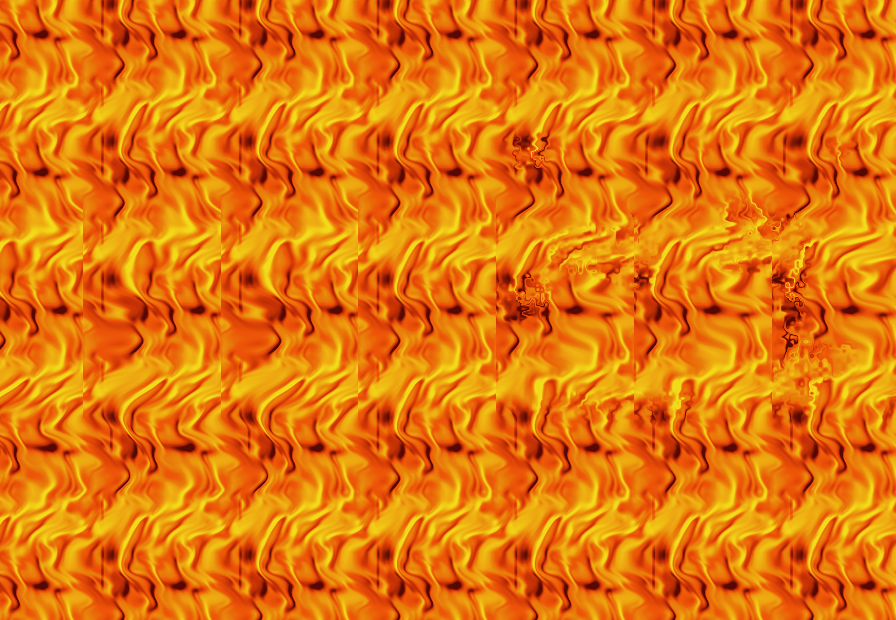
Give the GLSL for this pattern, as a WebGL 1 fragment shader.

```glsl
precision highp float;
uniform vec2 u_resolution;

// Lengths are fractions of the canvas width
const float PERIOD = 0.1538;
const vec2 TILE_ORIGIN = vec2(0.4219, 0.4844);
const float STRIP_LEFT = 0.40;
const float TAU = 6.2831853;

float hash(vec2 p) {
  return fract(sin(dot(p, vec2(127.1, 311.7))) * 43758.5453);
}

// Value noise that repeats after wrap cells
float noise(vec2 p, vec2 wrap, float seed) {
  vec2 i = floor(p);
  vec2 f = fract(p);
  f = f * f * (3.0 - 2.0 * f);
  vec2 a = mod(i, wrap) + seed;
  vec2 b = mod(i + 1.0, wrap) + seed;
  return mix(mix(hash(a), hash(vec2(b.x, a.y)), f.x),
             mix(hash(vec2(a.x, b.y)), hash(b), f.x), f.y);
}

float tileNoise(vec2 t, vec2 cells, float seed) {
  return noise(t * cells, cells, seed);
}

// Soft spot, 1 at its centre, wrapping around the tile
float spot(vec2 t, vec2 centre, vec2 radius) {
  vec2 d = (fract(t - centre + 0.5) - 0.5) / radius;
  return exp(-dot(d, d));
}

float mound(vec2 p, vec2 centre, vec2 radius) {
  vec2 d = p - centre;
  d.x -= 0.25 * d.y;
  return 1.0 - smoothstep(0.65, 1.0, length(d / radius));
}

// Relief that shortens the spacing between neighbouring repeats
float relief(vec2 p) {
  float body = 0.021 * mound(p, vec2(0.475, 0.345), vec2(0.135, 0.135));
  float upper = 0.008 * mound(p, vec2(0.60, 0.50), vec2(0.07, 0.075));
  float lower = 0.010 * mound(p, vec2(0.33, 0.18), vec2(0.075, 0.05));
  return max(body, max(upper, lower));
}

// Steps from repeat to repeat until inside the central strip
float stripPosition(vec2 p) {
  float x = p.x;
  for (int i = 0; i < 5; i++) {
    if (x < STRIP_LEFT) {
      x += PERIOD - relief(vec2(x + 0.5 * PERIOD, p.y));
    } else if (x > STRIP_LEFT + PERIOD) {
      x -= PERIOD - relief(vec2(x - 0.5 * PERIOD, p.y));
    }
  }
  return x;
}

// Wavy strands, leaning right as they rise
float strands(vec2 t) {
  t.x -= 0.10 * sin(TAU * (t.y - 0.55));
  vec2 warp = vec2(tileNoise(t, vec2(7.0, 9.0), 3.0),
                   tileNoise(t, vec2(8.0, 5.0), 17.0)) - 0.5;
  t += warp * vec2(0.16, 0.14);
  return 0.75 * tileNoise(t, vec2(13.0, 6.0), 31.0)
       + 0.25 * tileNoise(t, vec2(22.0, 11.0), 47.0);
}

float flameHeat(vec2 t) {
  float n = strands(t);
  float slope = n - strands(t + vec2(0.026, -0.014));
  float heat = 0.50 + 0.17 * sin(13.0 * n) + 0.85 * slope;
  heat += 0.22 * (tileNoise(t, vec2(4.0, 4.0), 61.0) - 0.5);
  heat += 0.07 * cos(TAU * (t.y - 0.6));

  // Embers
  float ember = spot(t, vec2(0.56, 0.10), vec2(0.055, 0.035))
              + spot(t, vec2(0.71, 0.07), vec2(0.06, 0.03))
              + spot(t, vec2(0.08, 0.33), vec2(0.05, 0.11))
              + 0.8 * spot(t, vec2(0.05, 0.84), vec2(0.07, 0.04));
  heat -= ember * (0.18 + 0.45 * n);
  heat -= 0.10 * spot(t, vec2(0.25, 0.08), vec2(0.20, 0.12));

  // Broken upright seam
  float seamDistance = abs(fract(t.x + 0.5) - 0.5);
  float seam = 1.0 - smoothstep(0.004, 0.016, seamDistance);
  return heat - 0.22 * seam * smoothstep(0.35, 0.6, tileNoise(t, vec2(1.0, 6.0), 73.0));
}

vec3 flameColour(float heat) {
  vec3 c = mix(vec3(0.34, 0.03, 0.01), vec3(0.79, 0.20, 0.02), smoothstep(0.0, 0.25, heat));
  c = mix(c, vec3(0.93, 0.33, 0.03), smoothstep(0.22, 0.40, heat));
  c = mix(c, vec3(0.91, 0.48, 0.04), smoothstep(0.38, 0.55, heat));
  c = mix(c, vec3(0.93, 0.63, 0.06), smoothstep(0.53, 0.70, heat));
  return mix(c, vec3(0.95, 0.86, 0.10), smoothstep(0.66, 0.92, heat));
}

// Grainy patches to the right of the relief
float wear(vec2 p) {
  float patches = smoothstep(0.58, 0.76, noise(p * 17.0, vec2(64.0), 83.0));
  float band = smoothstep(0.20, 0.27, p.y) * (1.0 - smoothstep(0.50, 0.57, p.y));
  return patches * band * smoothstep(0.53, 0.60, p.x);
}

void main() {
  vec2 p = gl_FragCoord.xy / u_resolution.x;
  vec2 t = (vec2(stripPosition(p), p.y) - TILE_ORIGIN) / PERIOD;
  float grain = noise(p * 190.0, vec2(512.0), 97.0) - 0.5;
  float worn = wear(p);
  t += worn * grain * vec2(0.14, 0.06);
  float heat = flameHeat(fract(t)) - worn * (0.06 + 0.22 * grain);
  gl_FragColor = vec4(flameColour(heat), 1.0);
}
```
